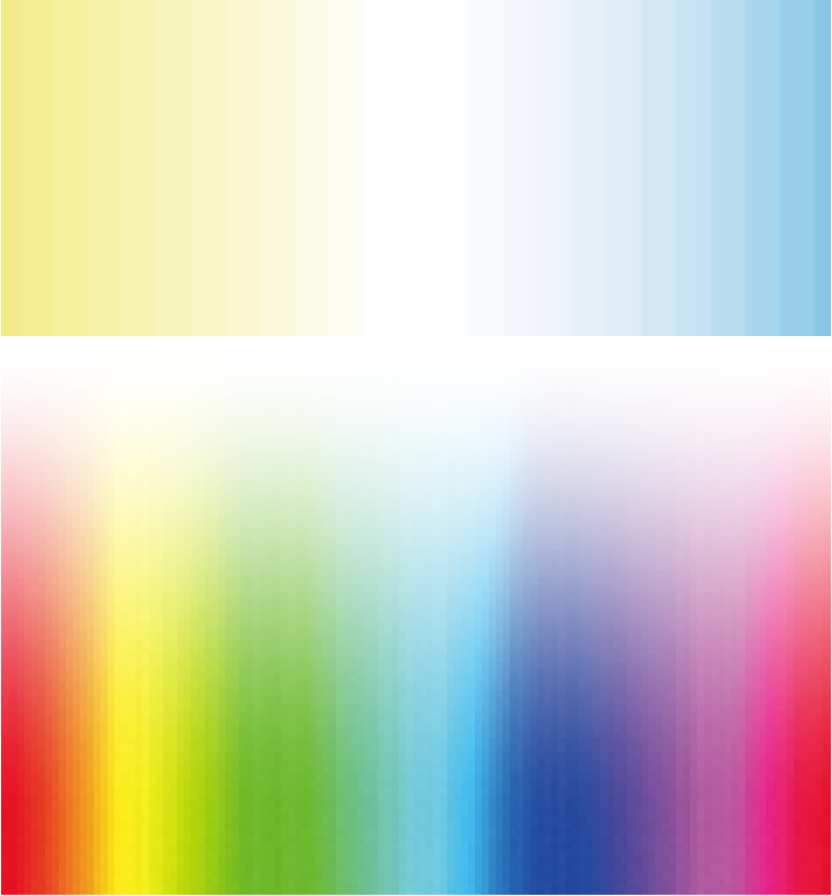
This background is drawn by a Shadertoy shader. Its source:

```glsl
// Piecewise linear colour stop: blends toward the next colour between two positions
vec3 stop(vec3 colour, vec3 next, float from, float to, float x) {
    return mix(colour, next, clamp((x - from) / (to - from), 0.0, 1.0));
}

// Staircase with narrow smoothed risers, centred on the input ramp
float banded(float x, float count) {
    float s = x * count;
    return (floor(s) + smoothstep(0.4, 0.6, fract(s))) / count;
}

float bump(float x, float centre, float width) {
    float d = (x - centre) / width;
    return exp(-d * d);
}

float hash(vec2 p) {
    vec3 q = fract(vec3(p.xyx) * 0.1031);
    q += dot(q, q.yzx + 33.33);
    return fract((q.x + q.y) * q.z);
}

// Yellow through white to sky blue, in flat vertical bands
vec3 upperPanel(float x) {
    x = mix(x, banded(x, 24.0), 0.9);
    vec3 c = vec3(0.95, 0.92, 0.53);
    c = stop(c, vec3(0.965, 0.945, 0.63), 0.0, 0.10, x);
    c = stop(c, vec3(0.97, 0.957, 0.74), 0.10, 0.21, x);
    c = stop(c, vec3(0.985, 0.98, 0.88), 0.21, 0.35, x);
    c = stop(c, vec3(1.0), 0.35, 0.46, x);
    c = stop(c, vec3(0.94, 0.96, 0.985), 0.53, 0.65, x);
    c = stop(c, vec3(0.87, 0.93, 0.965), 0.65, 0.75, x);
    c = stop(c, vec3(0.75, 0.875, 0.945), 0.75, 0.86, x);
    return stop(c, vec3(0.53, 0.78, 0.90), 0.86, 1.0, x);
}

// Saturated spectrum along the bottom edge
vec3 spectrum(float x) {
    vec3 c = vec3(0.90, 0.06, 0.13);
    c = stop(c, vec3(0.90, 0.25, 0.13), 0.015, 0.055, x);
    c = stop(c, vec3(0.95, 0.62, 0.12), 0.055, 0.105, x);
    c = stop(c, vec3(0.99, 0.92, 0.10), 0.105, 0.14, x);
    c = stop(c, vec3(0.94, 0.93, 0.10), 0.14, 0.18, x);
    c = stop(c, vec3(0.71, 0.83, 0.02), 0.18, 0.225, x);
    c = stop(c, vec3(0.43, 0.73, 0.16), 0.225, 0.295, x);
    c = stop(c, vec3(0.42, 0.72, 0.18), 0.295, 0.375, x);
    c = stop(c, vec3(0.43, 0.76, 0.55), 0.375, 0.435, x);
    c = stop(c, vec3(0.45, 0.79, 0.86), 0.435, 0.50, x);
    c = stop(c, vec3(0.42, 0.78, 0.88), 0.50, 0.53, x);
    c = stop(c, vec3(0.25, 0.74, 0.94), 0.53, 0.562, x);
    c = stop(c, vec3(0.15, 0.43, 0.71), 0.562, 0.605, x);
    c = stop(c, vec3(0.13, 0.30, 0.63), 0.605, 0.645, x);
    c = stop(c, vec3(0.13, 0.29, 0.62), 0.645, 0.71, x);
    c = stop(c, vec3(0.36, 0.28, 0.60), 0.71, 0.77, x);
    c = stop(c, vec3(0.68, 0.35, 0.62), 0.77, 0.84, x);
    c = stop(c, vec3(0.73, 0.35, 0.62), 0.84, 0.88, x);
    c = stop(c, vec3(0.91, 0.15, 0.55), 0.88, 0.92, x);
    c = stop(c, vec3(0.90, 0.08, 0.25), 0.92, 0.965, x);
    return stop(c, vec3(0.90, 0.07, 0.15), 0.965, 1.0, x);
}

// Spectrum columns that dissolve upward into white
vec3 lowerPanel(float x, float depth) {
    // Fine stripes and fainter rows
    float column = floor(x * 120.0 + 0.5);
    float row = floor(depth * 80.0 + 0.5);
    x = banded(x, 120.0);
    depth = mix(depth, banded(depth, 80.0), 0.6);
    float rise = 1.0 - depth;

    // Columns lean and spread as they rise
    float lean = 0.07 * bump(x, 0.60, 0.07) + 0.04 * bump(x, 0.93, 0.05);
    float spread = 0.06 * bump(x, 0.74, 0.06) - 0.03 * bump(x, 0.24, 0.05)
                 + 0.03 * bump(x, 0.41, 0.05);
    vec3 c = spectrum(x - lean * rise * rise + spread * rise);

    // Blue turns to lavender before it fades
    c = mix(c, vec3(0.33, 0.28, 0.61), 0.9 * rise * bump(x, 0.70, 0.07));

    float opacity = smoothstep(0.0, 0.88, depth);
    float grain = hash(vec2(column, 7.0)) + 0.5 * hash(vec2(column, row)) - 0.75;
    return mix(vec3(1.0), c, opacity) + 0.025 * grain * opacity;
}

void mainImage(out vec4 fragColor, in vec2 fragCoord) {
    vec2 uv = fragCoord / iResolution.xy;
    float divide = 0.625;
    float depth = clamp(1.0 - uv.y / divide, 0.0, 1.0);

    // Crisp smoothed border between the panels
    float px = 1.0 / iResolution.y;
    float upper = smoothstep(-0.5 * px, 0.5 * px, uv.y - divide);
    vec3 colour = mix(lowerPanel(uv.x, depth), upperPanel(uv.x), upper);

    // Hairline white margin on the left, right and bottom
    float inset = min(min(uv.x, 1.0 - uv.x), uv.y);
    colour = mix(vec3(1.0), colour, smoothstep(0.0005, 0.0022, inset));
    fragColor = vec4(colour, 1.0);
}
```
